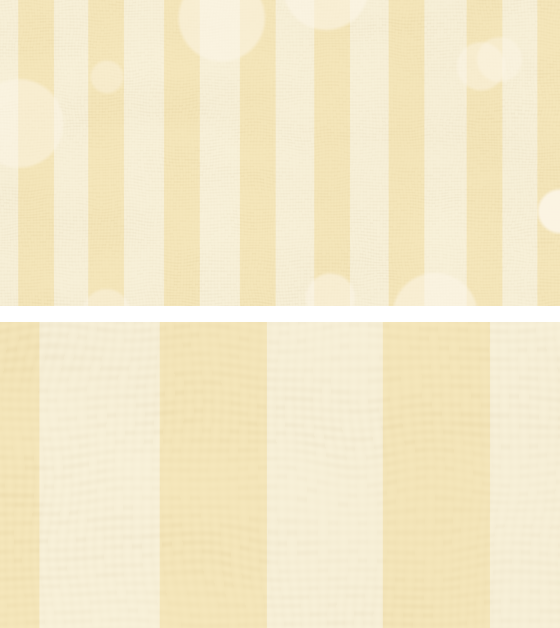
Top, the full canvas; bottom, a detail of the centre.
This background is drawn by a WebGL 2 fragment shader. Its source:

```glsl
#version 300 es
precision highp float;

uniform vec2 u_resolution;
out vec4 fragColor;

const vec3 CREAM = vec3(0.962, 0.931, 0.834);
const vec3 STRAW = vec3(0.951, 0.892, 0.718);
const vec3 GLOW = vec3(0.988, 0.962, 0.905);

const float STRIPE_WIDTH = 0.0638;
const float THREADS = 178.0;

// Left edges of the unevenly spaced stripes, in canvas widths
const float STRIPES[8] = float[8](
    0.0326, 0.1576, 0.2930, 0.4284, 0.5612, 0.6940, 0.8333, 0.9596);

// Light spots: centre, radius, opacity
const vec4 SPOTS[10] = vec4[10](
    vec4(0.396, 0.514, 0.077, 0.55), vec4(0.582, 0.570, 0.077, 0.58),
    vec4(0.191, 0.409, 0.029, 0.40), vec4(0.034, 0.326, 0.079, 0.50),
    vec4(0.859, 0.428, 0.043, 0.48), vec4(0.892, 0.440, 0.040, 0.42),
    vec4(1.000, 0.169, 0.039, 0.90), vec4(0.190, -0.013, 0.043, 0.45),
    vec4(0.590, 0.014, 0.044, 0.55), vec4(0.777, -0.017, 0.076, 0.55));

float hash(vec2 p) {
    return fract(sin(dot(p, vec2(127.1, 311.7))) * 43758.5453);
}

float noise(vec2 p) {
    vec2 cell = floor(p);
    vec2 f = fract(p);
    f = f * f * (3.0 - 2.0 * f);
    float low = mix(hash(cell), hash(cell + vec2(1.0, 0.0)), f.x);
    float high = mix(hash(cell + vec2(0.0, 1.0)), hash(cell + 1.0), f.x);
    return mix(low, high, f.y);
}

float stripe(float x, float left, float width, float blur) {
    float d = abs(x - left - 0.5 * width) - 0.5 * width;
    return 1.0 - smoothstep(-blur, blur, d);
}

float spot(vec2 p, vec2 centre, float radius, float blur) {
    return 1.0 - smoothstep(-blur, blur, length(p - centre) - radius);
}

// Dark gaps between slightly wavy threads, broken into uneven dashes
float weave(vec2 p, float threads) {
    vec2 wobble = vec2(noise(p * 22.0), noise(p * 22.0 + 40.0)) - 0.5;
    vec2 q = p * threads + wobble * 1.4;
    vec2 gap = 0.5 + 0.5 * cos(6.2832 * q);
    float dash = hash(floor(q + vec2(0.0, 0.5)));
    float worn = noise(p * vec2(9.0, 26.0) + 7.0);
    float rows = gap.y * mix(0.25, 1.0, dash) * mix(0.6, 1.2, worn);
    return rows * 0.7 + gap.x * 0.3 * mix(0.4, 1.0, worn);
}

void main() {
    vec2 p = gl_FragCoord.xy / u_resolution.x;
    float pixel = 1.0 / u_resolution.x;

    // Striped cloth
    float stripes = 0.0;
    for (int i = 0; i < 8; i++) {
        stripes = max(stripes, stripe(p.x, STRIPES[i], STRIPE_WIDTH, 0.7 * pixel));
    }
    vec3 color = mix(CREAM, STRAW, stripes);

    // Thread texture and faint uneven shade
    float shade = 0.011 - 0.032 * weave(p, THREADS);
    shade += 0.008 * (noise(p * vec2(5.0, 14.0)) - 0.5);
    color += shade * vec3(0.8, 1.0, 1.25);

    // Soft light spots
    for (int i = 0; i < 10; i++) {
        vec4 s = SPOTS[i];
        float blur = max(0.0045, pixel);
        color = mix(color, GLOW, s.w * spot(p, s.xy, s.z, blur));
    }

    fragColor = vec4(clamp(color, 0.0, 1.0), 1.0);
}
```
